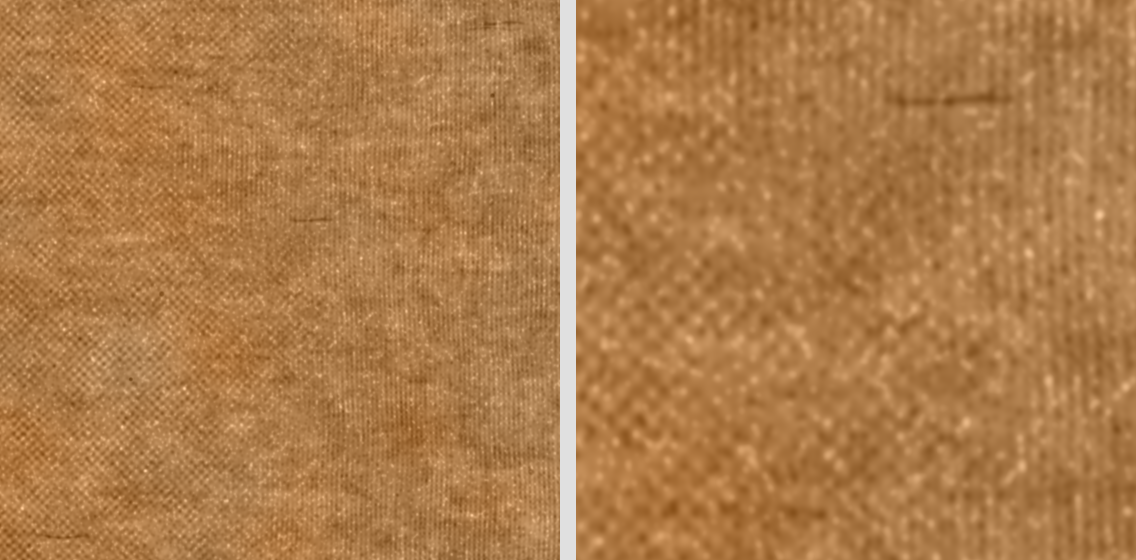
Left: the whole. Right: its middle third, enlarged.
A Shadertoy shader for this texture:

```glsl
const float THREADS = 114.0;
const float PI = 3.14159;
const vec3 CLOTH = vec3(0.672, 0.482, 0.288);
const vec3 RUST_TINT = vec3(0.022, -0.010, -0.034);

vec3 hash3(vec2 p) {
    vec3 q = fract(p.xyx * vec3(0.1031, 0.1030, 0.0973));
    q += dot(q, q.yxz + 33.33);
    return fract((q.xxy + q.yzz) * q.zyx);
}

// Cellular noise: one soft blob per cell, light or dark, centred on zero
float cellNoise(vec2 p, float seed) {
    vec2 cell = floor(p);
    vec2 local = p - cell;
    float sum = 0.0;
    for (int y = -1; y <= 1; y++) {
        for (int x = -1; x <= 1; x++) {
            vec2 offset = vec2(x, y);
            vec3 h = hash3(cell + offset + seed);
            vec2 d = offset + h.xy - local;
            sum += (2.0 * h.z - 1.0) * exp(-4.0 * dot(d, d));
        }
    }
    return sum;
}

// Layered sines that let the threads wander
vec2 wander(vec2 p) {
    vec2 slow = sin(p.yx * vec2(9.0, 7.0) + p * 4.0);
    vec2 quick = sin(p.yx * vec2(31.0, 27.0) + p * 13.0 + 2.0);
    return slow * 0.0030 + quick * 0.0010;
}

// Staggered stitches that turn into upright ribs as ribbing rises
float weave(vec2 threads, float ribbing) {
    float stitches = cos(PI * threads.x) * cos(PI * threads.y);
    float ribs = cos(2.0 * PI * threads.x) * (0.75 + 0.25 * cos(2.0 * PI * threads.y));
    return mix(1.25 * stitches, 0.85 * ribs, ribbing);
}

// Thin dark lengthwise flaws in the yarn
float slubs(vec2 p, float count) {
    float shade = 0.0;
    for (float i = 0.0; i < count; i++) {
        vec3 h = hash3(vec2(i * 7.0 + 3.0, 41.0));
        vec2 d = p - h.xy;
        d.y += 0.002 * sin(d.x * 70.0 + i);
        float halfLength = mix(0.025, 0.075, h.z);
        float across = exp(-pow(d.y / 0.0032, 2.0));
        float along = 1.0 - smoothstep(0.5, 1.0, abs(d.x) / halfLength);
        shade = max(shade, across * along * mix(0.5, 1.0, fract(h.z * 7.0)));
    }
    return shade;
}

// Small round dark specks
float specks(vec2 p, float count) {
    float shade = 0.0;
    for (float i = 0.0; i < count; i++) {
        vec3 h = hash3(vec2(i * 5.0 + 11.0, 87.0));
        float radius = mix(0.003, 0.0055, h.z);
        shade = max(shade, 1.0 - smoothstep(0.3, 1.5, length(p - h.xy) / radius));
    }
    return shade;
}

void mainImage(out vec4 fragColor, in vec2 fragCoord) {
    vec2 uv = fragCoord / iResolution.y;
    vec2 p = uv + wander(uv);

    // Woven threads, faded where they become too fine to resolve
    float ribbing = smoothstep(0.2, 0.75, uv.x + 0.3 * cellNoise(uv * 5.0, 3.0));
    float strength = 1.0 + 0.9 * cellNoise(p * 28.0, 17.0);
    float resolved = 1.0 - smoothstep(0.3, 0.6, THREADS / iResolution.y);
    float tone = 0.046 * strength * resolved * weave(p * THREADS, ribbing);

    // Uneven yarn: fine grain, pale flecks and lengthwise streaks
    float grain = cellNoise(p * vec2(165.0, 150.0), 29.0);
    tone += 0.080 * grain + 0.070 * max(grain - 0.35, 0.0);
    tone += 0.045 * cellNoise(p * vec2(14.0, 75.0), 53.0);
    tone += 0.035 * ribbing * cellNoise(p * vec2(110.0, 22.0), 71.0);

    // Worn patches
    tone += 0.045 * cellNoise(p * vec2(32.0, 40.0), 97.0);
    tone += 0.040 * cellNoise(p * vec2(7.0, 11.0), 113.0);

    // Flaws
    tone -= 0.125 * slubs(p, 6.0) + 0.20 * specks(p, 4.0);

    // Rusty dye, strongest on the left
    float rust = 0.55 - uv.x + 0.9 * cellNoise(uv * vec2(6.0, 8.0), 131.0);
    vec3 color = CLOTH + tone + RUST_TINT * clamp(rust, -0.5, 1.0);
    fragColor = vec4(clamp(color, 0.0, 1.0), 1.0);
}
```
